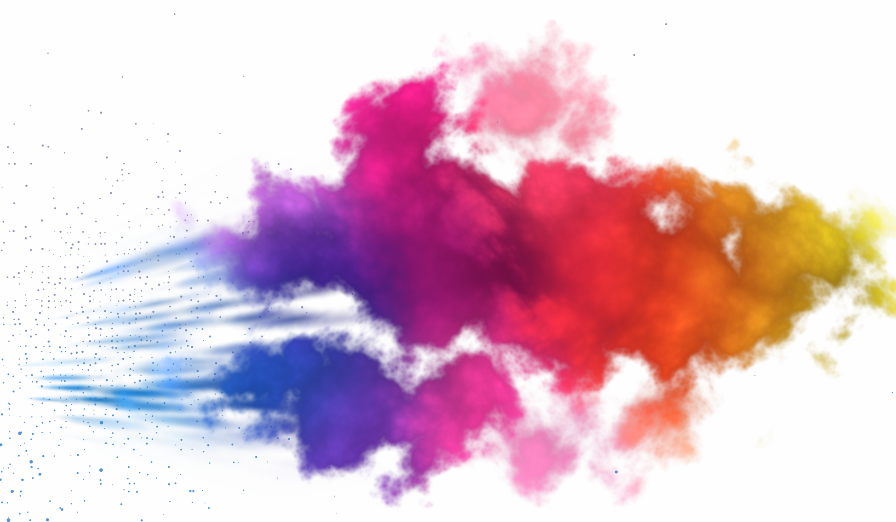
Write a Shadertoy shader that draws this background.

```glsl
// A burst of coloured powder on white: blue streaks at left, magenta heart, yellow tip at right.
#define PAPER vec3(0.995)
#define BILLOW_SCALE 7.0
#define EDGE_ROUGHNESS 0.17
#define VEIL_ROUGHNESS 0.26
#define COLOUR_FOCUS 60.0
#define SHADE_DEPTH 0.55
#define STREAK_SCALE vec2(5.0, 34.0)
#define SPECK_AMOUNT 0.55

// Cloud bodies and pale veils: centre.xy, radii.zw (canvas height = 1)
const vec4 BODIES[12] = vec4[12](
    vec4(0.785, 0.71, 0.135, 0.14), vec4(0.83, 0.51, 0.27, 0.23),
    vec4(0.56, 0.51, 0.13, 0.13),   vec4(0.535, 0.66, 0.055, 0.055),
    vec4(0.67, 0.23, 0.17, 0.16),   vec4(1.11, 0.50, 0.24, 0.23),
    vec4(1.31, 0.45, 0.18, 0.23),   vec4(1.46, 0.48, 0.14, 0.18),
    vec4(1.59, 0.46, 0.10, 0.13),   vec4(0.87, 0.25, 0.14, 0.13),
    vec4(0.81, 0.11, 0.055, 0.075), vec4(0.50, 0.27, 0.13, 0.075));
const vec4 VEILS[7] = vec4[7](
    vec4(1.01, 0.79, 0.13, 0.16), vec4(1.03, 0.90, 0.07, 0.08),
    vec4(1.12, 0.75, 0.09, 0.11), vec4(1.05, 0.17, 0.21, 0.12),
    vec4(1.27, 0.23, 0.14, 0.09), vec4(0.46, 0.50, 0.11, 0.13),
    vec4(1.64, 0.53, 0.07, 0.07));

// Pigments and where each one is strongest
const vec2 PIGMENT_AT[16] = vec2[16](
    vec2(0.20, 0.23), vec2(0.30, 0.42), vec2(0.53, 0.27), vec2(0.59, 0.47),
    vec2(0.52, 0.68), vec2(0.68, 0.17), vec2(0.78, 0.75), vec2(0.84, 0.50),
    vec2(0.92, 0.21), vec2(1.02, 0.70), vec2(1.10, 0.49), vec2(1.26, 0.45),
    vec2(1.41, 0.46), vec2(1.51, 0.52), vec2(1.67, 0.54), vec2(1.58, 0.42));
const vec3 PIGMENT[16] = vec3[16](
    vec3(0.13, 0.54, 0.86), vec3(0.38, 0.60, 0.91), vec3(0.10, 0.31, 0.70), vec3(0.26, 0.12, 0.57),
    vec3(0.80, 0.42, 0.86), vec3(0.40, 0.20, 0.67), vec3(0.86, 0.10, 0.50), vec3(0.58, 0.08, 0.42),
    vec3(0.90, 0.22, 0.58), vec3(0.93, 0.24, 0.40), vec3(0.86, 0.14, 0.24), vec3(0.87, 0.21, 0.12),
    vec3(0.86, 0.42, 0.10), vec3(0.78, 0.54, 0.12), vec3(0.86, 0.85, 0.12), vec3(0.66, 0.57, 0.08));

vec2 hash2(vec2 cell) {
    vec3 h = fract(cell.xyx * vec3(0.1031, 0.1030, 0.0973));
    h += dot(h, h.yzx + 33.33);
    return fract((h.xx + h.yz) * h.zy);
}

// Smooth cellular noise: bright rounded puffs
float puffs(vec2 p) {
    vec2 cell = floor(p), f = p - cell;
    float sum = 0.0;
    for (int y = -1; y <= 1; y++)
        for (int x = -1; x <= 1; x++) {
            vec2 o = vec2(x, y);
            sum += exp(-8.0 * length(o + hash2(cell + o + 50.0) - f));
        }
    return 1.0 + 1.5 * log(sum) / 8.0;
}

float billows(vec2 p) {
    float total = 0.0, amp = 0.5;
    for (int i = 0; i < 5; i++) {
        total += amp * puffs(p);
        p = mat2(1.6, 1.2, -1.2, 1.6) * p + 3.7;
        amp *= 0.52;
    }
    return total;
}

// Bends space with layered sines
vec2 swirl(vec2 p) {
    float freq = 9.0;
    for (int i = 0; i < 4; i++) {
        p += 0.11 / freq * sin(freq * p.yx + vec2(1.3, 4.1) * float(i + 1));
        freq *= 1.9;
    }
    return p;
}

float insideEllipse(vec2 p, vec4 e) {
    return (1.0 - length((p - e.xy) / e.zw)) * min(e.z, e.w);
}

float bell(float x, float width) { return exp(-x * x / (width * width)); }

vec3 pigmentAt(vec2 p) {
    vec4 mixed = vec4(0.0);
    for (int i = 0; i < 16; i++) {
        vec2 d = p - PIGMENT_AT[i];
        mixed += vec4(PIGMENT[i], 1.0) * exp(-COLOUR_FOCUS * dot(d, d));
    }
    return mixed.rgb / max(mixed.a, 1e-20);
}

// Streaks that fan out from the left
float streaks(vec2 p, float n) {
    float lane = (p.y - 0.27) / (0.5 + p.x);
    float grain = 0.6 * puffs(vec2(p.x, lane) * STREAK_SCALE) + 0.4 * n;
    float x = p.x + 0.25 * (grain - 0.5);
    float upper = 0.8 * bell(lane - 0.295, 0.022) * smoothstep(0.10, 0.32, x) * (1.0 - smoothstep(0.38, 0.46, p.x));
    float middle = 0.75 * bell(lane - 0.13, 0.13) * smoothstep(0.10, 0.42, x);
    float lower = bell(lane + 0.03, 0.075) * smoothstep(0.06, 0.24, x);
    float body = max(middle, lower) * smoothstep(0.12, 0.72, grain);
    return max(upper, body) * (1.0 - smoothstep(0.55, 0.75, p.x));
}

// Fine dust, one possible grain per grid cell
float specks(vec2 p, float size, float pixel) {
    vec2 cell = floor(p / size), r = hash2(cell + 7.0), s = hash2(cell + 91.0);
    float chance = SPECK_AMOUNT * bell(p.x - 0.20, 0.24) * bell(p.y - 0.36, 0.25);
    float d = length(p - (cell + 0.25 + 0.5 * r) * size);
    float radius = size * mix(0.06, 0.19, s.y);
    return step(s.x, chance) * (1.0 - smoothstep(radius - 0.5 * pixel, radius + 0.5 * pixel, d));
}

void mainImage(out vec4 fragColor, in vec2 fragCoord) {
    vec2 p = fragCoord / iResolution.xy * vec2(1.718, 1.0);
    vec2 w = swirl(p);
    float n = billows(w * BILLOW_SCALE), rough = n - 0.5;

    // Cloud coverage
    float sum = 0.0, veil = -1.0;
    for (int i = 0; i < 12; i++) sum += exp(55.0 * insideEllipse(w, BODIES[i]));
    for (int i = 0; i < 7; i++) veil = max(veil, insideEllipse(w, VEILS[i]));
    float depth = log(max(sum, 1e-20)) / 55.0;
    float body = smoothstep(-0.015, 0.045, depth + EDGE_ROUGHNESS * rough);
    veil = 0.62 * smoothstep(-0.03, 0.10, veil + VEIL_ROUGHNESS * rough);
    float cover = 1.0 - (1.0 - body) * (1.0 - veil) * (1.0 - streaks(p, n));

    // Pigment, with dark smoke in the heart and soft relief
    vec3 colour = pigmentAt(w + 0.08 * rough);
    float smoke = bell(w.x - 0.95, 0.10) * bell(w.y - 0.50 + 0.5 * (w.x - 0.95), 0.13);
    colour = mix(colour, vec3(0.45, 0.05, 0.27), 0.8 * smoke * smoothstep(0.65, 0.3, n) );
    float relief = SHADE_DEPTH * rough * (1.0 - 0.6 * smoothstep(0.05, 0.2, depth));
    colour = clamp(colour * (1.0 + relief) + 0.12 * max(relief, 0.0), 0.0, 1.0);

    // Dust, then cloud over the paper
    float pixel = 1.0 / iResolution.y;
    float dust = max(specks(p, 0.011, pixel), specks(p + 0.37, 0.019, pixel));
    vec3 dustColour = mix(vec3(0.12, 0.45, 0.78), vec3(0.45, 0.46, 0.62), smoothstep(0.2, 0.5, p.y));
    vec3 image = mix(PAPER, dustColour, 0.75 * dust);
    fragColor = vec4(mix(image, colour, cover), 1.0);
}
```
